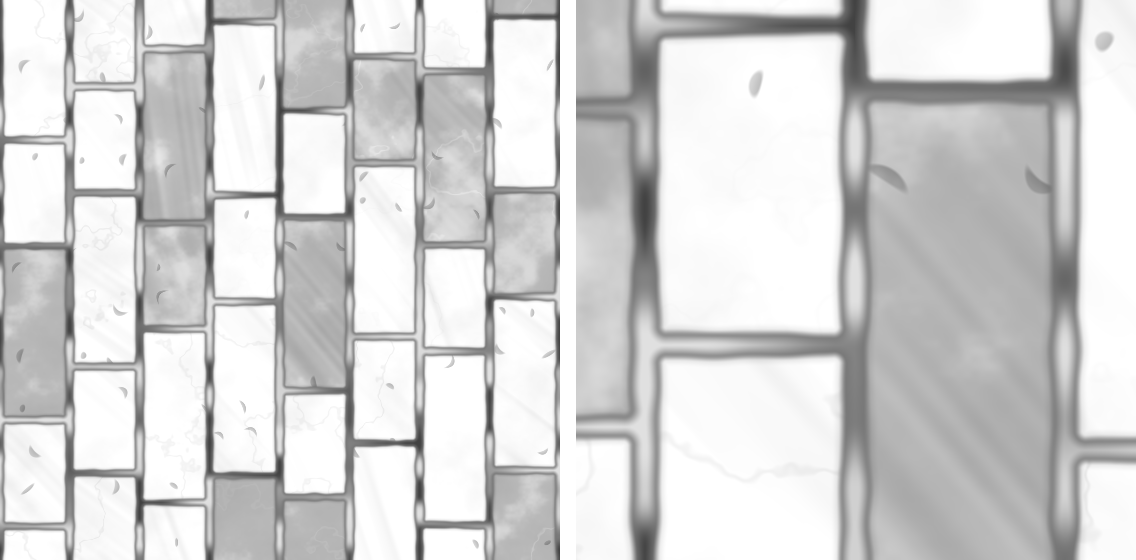
Left: the whole. Right: its middle third, enlarged.
Reproduce this texture map procedurally as a Shadertoy shader.

```glsl
const float COLUMNS = 8.0;
const float PERIOD = 4.0;        // one long and one short brick, in column widths
const float LONG_BRICK = 2.48;
const vec2 NO_WRAP = vec2(512.0);

// Vertical shift of each column, and bit flags for its grey bricks
const float SHIFT[8] = float[8](3.52, 2.76, 0.70, 0.31, 3.10, 2.33, 1.02, 0.24);
const int GREY_BITS[8] = int[8](1, 0, 3, 8, 5, 8, 1, 10);

float hash(vec2 p) {
    return fract(sin(dot(p, vec2(127.1, 311.7))) * 43758.5453);
}

// Value noise whose lattice wraps after the given period
float noise(vec2 p, vec2 period) {
    vec2 cell = floor(p), f = fract(p);
    f = f * f * (3.0 - 2.0 * f);
    vec2 a = mod(cell, period), b = mod(cell + 1.0, period);
    return mix(mix(hash(a), hash(vec2(b.x, a.y)), f.x),
               mix(hash(vec2(a.x, b.y)), hash(b), f.x), f.y);
}

float fbm(vec2 p) {
    float sum = 0.0, amplitude = 0.5;
    for (int i = 0; i < 5; i++) {
        sum += amplitude * noise(p, NO_WRAP);
        p = p * 2.03 + 7.1;
        amplitude *= 0.5;
    }
    return sum / 0.97;
}

float roundedBox(vec2 p, vec2 halfSize, float radius) {
    vec2 q = abs(p) - halfSize + radius;
    return length(max(q, 0.0)) + min(max(q.x, q.y), 0.0) - radius;
}

// Slanted brush streaks, running down to the right
float streaks(vec2 p, float angle) {
    vec2 along = vec2(cos(angle), sin(angle));
    vec2 q = vec2(dot(p, along) * 0.5, dot(p, vec2(-along.y, along.x)) * 5.0);
    return 0.65 * noise(q + 40.0, NO_WRAP) + 0.35 * noise(q * vec2(1.0, 2.7) + 90.0, NO_WRAP);
}

// Small curved chips, at most one per grid cell
float chips(vec2 p, float cells, float density) {
    vec2 g = p * cells / COLUMNS;
    vec2 id = mod(floor(g), cells);
    vec2 center = 0.2 + 0.6 * vec2(hash(id + 3.1), hash(id + 8.7));
    vec2 q = (fract(g) - center) * COLUMNS / cells;
    float angle = 2.4 * hash(id + 5.3) - 1.2;
    q = mat2(cos(angle), sin(angle), -sin(angle), cos(angle)) * q;
    q.x += 6.0 * (hash(id + 2.2) - 0.5) * q.y * q.y * 2.0;
    vec2 size = vec2(0.022 + 0.02 * hash(id + 6.4), 0.05 + 0.07 * hash(id + 1.9));
    float shape = 1.0 - smoothstep(0.7, 1.2, length(q / size));
    float shade = 0.65 + 0.35 * smoothstep(-1.0, 1.0, q.x / size.x);
    return shape * shade * step(hash(id + 11.0), density);
}

float brickTone(vec2 p, float seed, bool grey) {
    p += seed * 60.0;
    float cloud = fbm(p * 1.6);
    float streak = streaks(p, mix(0.6, 1.45, fract(seed * 17.0)));
    float streakAmount = smoothstep(0.2, 0.7, fract(seed * 29.0));
    float veinAmount = smoothstep(0.45, 0.8, fract(seed * 53.0));
    float vein = 1.0 - smoothstep(0.0, 0.018, abs(fbm(p * 1.1 + 20.0) - 0.5));
    if (grey) {
        float bloom = smoothstep(0.5, 0.75, cloud);
        return 0.67 + 0.10 * cloud + 0.10 * bloom
             + 0.13 * streakAmount * (streak - 0.5) + 0.05 * veinAmount * vein;
    }
    return 1.0 - 0.13 * streakAmount * max(streak - 0.45, 0.0)
               - 0.12 * max(cloud - 0.5, 0.0) - 0.05 * veinAmount * vein;
}

// Dark at the brick edges, with pale beads along the middle
float mortarTone(float d, float bead) {
    float middle = smoothstep(-0.01, 0.062, d);
    return mix(0.46, mix(0.26, 0.88, bead), middle);
}

void mainImage(out vec4 fragColor, in vec2 fragCoord) {
    vec2 uv = fragCoord / iResolution.xy;
    vec2 p = COLUMNS * vec2(uv.x, 1.0 - uv.y) + vec2(0.005, 0.0);

    // Locate the brick
    int column = int(mod(floor(p.x), COLUMNS));
    float y = p.y - SHIFT[column];
    float v = mod(y, PERIOD);
    bool isShort = v > LONG_BRICK;
    int brick = 2 * int(mod(floor(y / PERIOD), 2.0)) + int(isShort);
    vec2 local = vec2(fract(p.x) - 0.5, v - (isShort ? 3.24 : 1.24));
    vec2 halfSize = vec2(0.437, isShort ? 0.71 : 1.19);

    // Uneven edge, wider where the mortar beads swell
    float bead = smoothstep(0.15, 0.85, noise(p * vec2(1.0, 3.0), COLUMNS * vec2(1.0, 3.0)));
    float wobble = noise(p * 6.0, vec2(COLUMNS * 6.0)) - 0.5;
    float d = roundedBox(local, halfSize, 0.04) + 0.022 * wobble + 0.016 * (bead - 0.5);

    // Brick face with chips and a soft worn rim
    bool grey = ((GREY_BITS[column] >> brick) & 1) == 1;
    float seed = hash(vec2(float(column), float(brick)) + 0.5);
    float face = brickTone(local, seed, grey);
    face *= 1.0 - 0.25 * chips(p, 12.0, 0.45);
    face *= 1.0 - 0.10 * smoothstep(-0.05, 0.0, d);

    float tone = mix(face, mortarTone(d, bead), smoothstep(-0.022, 0.018, d));
    fragColor = vec4(vec3(clamp(tone, 0.0, 1.0)), 1.0);
}
```
